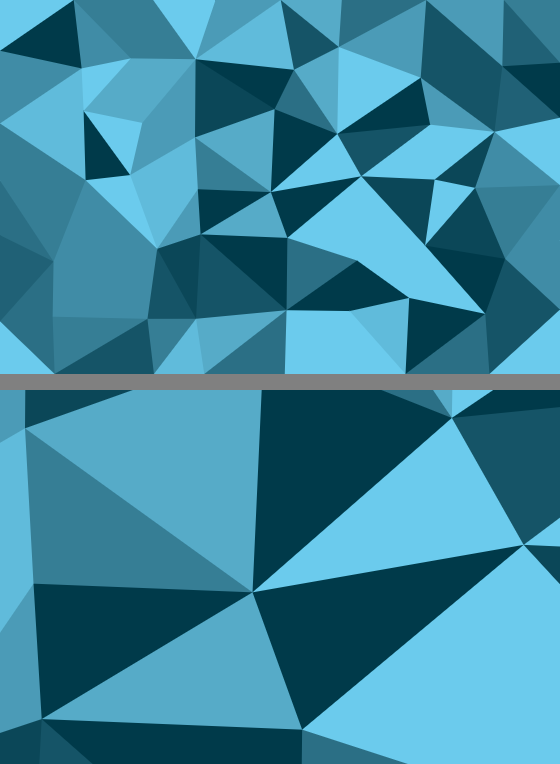
Top: the whole. Bottom: its middle third, enlarged.
A WebGL 1 fragment shader for this background:

```glsl
precision highp float;

uniform vec2 u_resolution;

float hash(vec2 p) {
  return fract(sin(dot(p, vec2(12.9898, 78.233))) * 43758.5453);
}

// Jittered lattice corner in pixels; border corners stay on the canvas edge
vec2 corner(vec2 id, vec2 cells) {
  vec2 jitter = 0.5 * (vec2(hash(id + 3.1), hash(id + 17.7)) - 0.5);
  vec2 inside = step(0.5, id) * step(id, cells - 0.5);
  return (id + jitter * inside) / cells * u_resolution;
}

// Signed distance to the line a-b, positive on its left side
float edgeDistance(vec2 p, vec2 a, vec2 b) {
  vec2 along = normalize(b - a);
  vec2 offset = p - a;
  return along.x * offset.y - along.y * offset.x;
}

// Eleven even steps from deep teal to sky blue
vec3 shade(float seed) {
  float t = clamp(floor(seed * 12.3 - 0.3) / 10.0, 0.0, 1.0);
  vec3 tone = mix(vec3(0.0, 0.228, 0.29), vec3(0.42, 0.797, 0.93), t);
  return tone - vec3(0.0, 0.08, 0.1) * t * (1.0 - t);
}

// Counter-clockwise triangle: colour weighted by its smoothed coverage
vec4 facet(vec2 p, vec2 a, vec2 b, vec2 c, float seed) {
  float depth = min(edgeDistance(p, a, b),
                    min(edgeDistance(p, b, c), edgeDistance(p, c, a)));
  return vec4(shade(seed), 1.0) * clamp(depth + 0.5, 0.0, 1.0);
}

void main() {
  vec2 p = gl_FragCoord.xy;
  float aspect = u_resolution.x / u_resolution.y;
  vec2 cells = vec2(max(1.0, floor(aspect * 5.34 + 0.5)), 6.0);
  vec2 home = floor(p / u_resolution * cells);
  vec4 sum = vec4(0.0);

  // Neighbouring cells can reach this point once their corners move
  for (int y = -1; y <= 1; y++) {
    for (int x = -1; x <= 1; x++) {
      vec2 id = home + vec2(float(x), float(y));
      vec2 bl = corner(id, cells);
      vec2 br = corner(id + vec2(1.0, 0.0), cells);
      vec2 tl = corner(id + vec2(0.0, 1.0), cells);
      vec2 tr = corner(id + 1.0, cells);
      float lowerSeed = hash(id + 41.3);
      float upperSeed = hash(id + 67.9);

      // Split each quad along its shorter diagonal
      if (distance(bl, tr) < distance(br, tl)) {
        sum += facet(p, bl, br, tr, lowerSeed);
        sum += facet(p, bl, tr, tl, upperSeed);
      } else {
        sum += facet(p, bl, br, tl, lowerSeed);
        sum += facet(p, br, tr, tl, upperSeed);
      }
    }
  }

  gl_FragColor = vec4(sum.rgb / max(sum.a, 0.001), 1.0);
}
```
